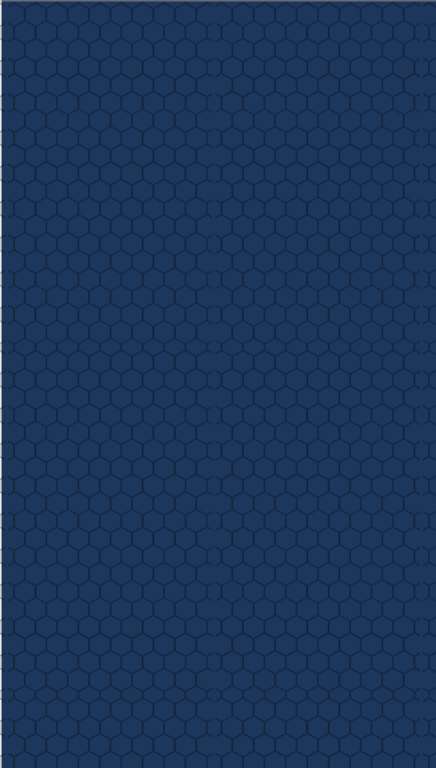
Write a WebGL 2 fragment shader that draws this pattern.

```glsl
#version 300 es
precision highp float;
// Navy honeycomb of pointy-top hexagons ruled in thin dark lines.
// A hexagon lattice is cut into rectangular tiles that do not quite close,
// leaving narrow cells at the side seams and short cells at the level seams.

// All lengths are fractions of the canvas width; y runs down from the top.
#define TILE_SIZE   vec2(0.4758, 0.7972)
#define TILE_START  vec2(0.0150, -0.0012)
#define FIRST_CELL  vec2(0.0173, 0.0350)
#define CELL_PITCH  vec2(0.04915, 0.04046)
#define LINE_WIDTH  0.0037
#define SEAM_GAP    0.0065
#define EDGE_STRIP  vec2(0.0035, 0.0035)
#define FILL_COLOR  vec3(0.110, 0.212, 0.362)
#define LINE_COLOR  vec3(0.072, 0.118, 0.210)
#define LEFT_COLOR  vec3(0.930, 0.940, 0.950)
#define TOP_COLOR   vec3(0.390, 0.430, 0.480)

uniform vec2 u_resolution;
out vec4 fragColor;

const vec2 LATTICE = vec2(1.0, 1.7320508);

float hash(float n) {
    return fract(sin(n * 12.9898) * 43758.5453);
}

// Offset from the centre of the nearest unit-wide hexagon.
vec2 hexOffset(vec2 q) {
    vec2 a = mod(q + 0.5 * LATTICE, LATTICE) - 0.5 * LATTICE;
    vec2 b = mod(q, LATTICE) - 0.5 * LATTICE;
    return dot(a, a) < dot(b, b) ? a : b;
}

// Share of a pixel covered by a band of the given half width.
float band(float dist, float halfWidth, float pixel) {
    return clamp((halfWidth - dist) / pixel + 0.5, 0.0, 1.0);
}

void main() {
    float pixel = 1.0 / u_resolution.x;
    vec2 p = vec2(gl_FragCoord.x, u_resolution.y - gl_FragCoord.y) * pixel;

    // Rectangular tile and position inside it
    vec2 tile = floor((p - TILE_START) / TILE_SIZE);
    vec2 local = p - TILE_START - tile * TILE_SIZE;

    // Hexagon lattice, restarted in every tile
    vec2 q = (local - FIRST_CELL) / CELL_PITCH * vec2(1.0, 0.5 * LATTICE.y);
    vec2 offset = hexOffset(q);
    vec2 center = q - offset;
    float sideReach = abs(offset.x);
    float slantReach = dot(abs(offset), 0.5 * LATTICE.xy);
    float edgeDist = (0.5 - max(sideReach, slantReach)) * CELL_PITCH.x;

    // Uneven weight: upright sides vary by column and row, slants by row
    float column = floor(2.0 * center.x + sign(offset.x) + 0.5) + 41.0 * tile.x;
    float row = floor(center.y / (0.5 * LATTICE.y) + 0.5) + 67.0 * tile.y;
    float upright = 0.62 + 0.28 * hash(column + 3.0) + 0.10 * hash(row + 19.0);
    float slant = 0.54 + 0.20 * hash(row + 7.0);
    float weight = mix(slant, upright, smoothstep(-0.02, 0.02, sideReach - slantReach));

    // Lines break off just short of the side seams
    float seamDist = min(local.x, TILE_SIZE.x - local.x);
    float kept = 1.0 - band(seamDist, 0.5 * SEAM_GAP, pixel);
    float ink = band(edgeDist, 0.5 * LINE_WIDTH, 1.25 * pixel) * weight * kept;
    vec3 color = mix(FILL_COLOR, LINE_COLOR, ink);

    // Pale strips along the top and left borders, ticked where lines cross
    color = mix(color, TOP_COLOR, band(p.y, EDGE_STRIP.y, pixel));
    vec3 leftColor = mix(LEFT_COLOR, LINE_COLOR, 0.6 * ink);
    color = mix(color, leftColor, band(p.x, EDGE_STRIP.x, pixel));

    fragColor = vec4(color, 1.0);
}
```
